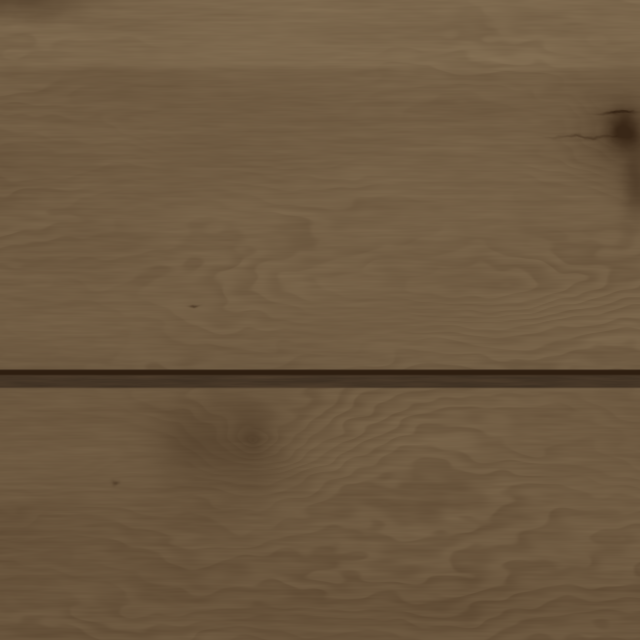
Write a three.js fragment shader that draws this texture.

```glsl
varying vec2 vUv;

const vec3 UMBER = vec3(0.38, 0.30, 0.21);
const vec3 HONEY = vec3(0.52, 0.44, 0.33);
const vec3 BARK = vec3(0.20, 0.13, 0.07);
const vec3 GROOVE_FLOOR = vec3(0.27, 0.21, 0.15);
const float GROOVE_LOW = 0.394;
const float GROOVE_LIP = 0.414;
const float GROOVE_HIGH = 0.422;
const vec2 SWIRL_KNOT = vec2(0.395, 0.31);
const vec2 EDGE_KNOT = vec2(0.975, 0.795);

vec2 gradientAt(vec2 cell) {
  float angle = 6.2832 * fract(sin(dot(cell, vec2(127.1, 311.7))) * 43758.5);
  return vec2(cos(angle), sin(angle));
}

float gradientNoise(vec2 p) {
  vec2 i = floor(p);
  vec2 f = p - i;
  vec2 u = f * f * f * (f * (f * 6.0 - 15.0) + 10.0);
  vec2 e = vec2(1.0, 0.0);
  float low = mix(dot(gradientAt(i), f), dot(gradientAt(i + e.xy), f - e.xy), u.x);
  float high = mix(dot(gradientAt(i + e.yx), f - e.yx), dot(gradientAt(i + e.xx), f - e.xx), u.x);
  return mix(low, high, u.y);
}

float fbm(vec2 p) {
  float sum = 0.0;
  float amplitude = 0.6;
  for (int octave = 0; octave < 4; octave++) {
    sum += amplitude * gradientNoise(p);
    p = p * 2.03 + 17.3;
    amplitude *= 0.48;
  }
  return sum;
}

float blob(vec2 p, vec2 centre, vec2 size) {
  vec2 d = (p - centre) / size;
  return exp(-dot(d, d));
}

float cone(vec2 p, vec2 centre, vec2 size) {
  return exp(-length((p - centre) / size));
}

float band(float y, float low, float high, float soft) {
  return smoothstep(low - soft, low + soft, y) * (1.0 - smoothstep(high - soft, high + soft, y));
}

// Height whose contours are the growth rings
float growthField(vec2 p, vec2 offset) {
  float field = 28.0 * p.y + 5.0 * fbm(p * vec2(2.4, 6.0) + offset);
  field += 5.0 * blob(p, vec2(0.76, 0.545), vec2(0.30, 0.055));
  field += 4.0 * blob(p, vec2(0.36, 0.79), vec2(0.22, 0.050));
  field += 3.0 * blob(p, vec2(0.08, 0.275), vec2(0.10, 0.040));
  field += 9.0 * cone(p, SWIRL_KNOT, vec2(0.12, 0.085));
  field += 5.0 * cone(p, EDGE_KNOT, vec2(0.07, 0.080));
  return field + 0.5 * gradientNoise(p * vec2(22.0, 45.0));
}

float ringLines(float field) {
  float phase = fract(field);
  return smoothstep(0.1, 0.8, phase) * (1.0 - smoothstep(0.8, 1.0, phase));
}

// Lightness from umber at 0 to honey at 1
float woodTone(vec2 p, float upper) {
  vec2 offset = vec2(3.7, 9.2) * upper;
  float tone = mix(0.26 + 0.40 * p.y, 0.49, upper);
  tone += 0.20 * smoothstep(0.885, 0.90, p.y);
  tone -= 0.06 * band(p.y, 0.672, 0.893, 0.006);
  tone -= 0.07 * (1.0 - smoothstep(0.205, 0.222, p.y));
  tone += 0.10 * (smoothstep(0.0, 0.45, p.x) - 0.5);
  tone += 0.28 * fbm(p * vec2(2.5, 9.0) + offset + 31.0);
  float figure = smoothstep(-0.25, 0.35, fbm(p * vec2(2.0, 4.0) + offset + 5.0));
  figure += 0.5 * blob(p, SWIRL_KNOT + vec2(0.08, 0.0), vec2(0.26, 0.10));
  tone -= 0.25 * figure * (ringLines(growthField(p, offset)) - 0.35);
  tone += 0.22 * fbm(p * vec2(5.0, 110.0) + offset);
  return tone + 0.10 * gradientNoise(p * vec2(24.0, 240.0));
}

// Knots, cracks and pin marks
float stain(vec2 p) {
  vec2 q = p + 0.012 * vec2(fbm(p * 24.0), fbm(p * 24.0 + 40.0));
  float amount = 0.42 * cone(q, SWIRL_KNOT, vec2(0.045, 0.060));
  amount += 0.26 * blob(q, vec2(0.30, 0.305), vec2(0.065, 0.060));
  amount += 0.72 * blob(q, EDGE_KNOT, vec2(0.026, 0.030));
  amount += 0.42 * blob(q, vec2(0.995, 0.71), vec2(0.022, 0.055));
  amount += 0.25 * blob(q, EDGE_KNOT, vec2(0.075, 0.080));
  amount += 0.55 * blob(q, vec2(0.965, 0.823), vec2(0.026, 0.0025));
  amount += 0.35 * blob(q, vec2(0.915, 0.786), vec2(0.045, 0.0025));
  amount += 0.50 * blob(q, vec2(0.303, 0.523), vec2(0.008, 0.0025));
  amount += 0.40 * blob(q, vec2(0.182, 0.247), vec2(0.006, 0.0045));
  amount += 0.40 * blob(q, vec2(0.03, 1.01), vec2(0.10, 0.035));
  return clamp(amount, 0.0, 0.9);
}

void main() {
  vec2 p = vUv;
  float upper = step(GROOVE_LIP, p.y);
  vec3 colour = mix(UMBER, HONEY, woodTone(p, upper));
  colour = mix(colour, BARK, stain(p));

  // Soft shade beside the joint, then its floor and shadowed lip
  colour *= 1.0 - 0.10 * exp(-abs(p.y - GROOVE_LIP) / 0.014);
  float floorGrain = 1.0 + 0.25 * fbm(p * vec2(9.0, 130.0));
  colour = mix(colour, GROOVE_FLOOR * floorGrain, band(p.y, GROOVE_LOW, GROOVE_HIGH, 0.002));
  colour = mix(colour, BARK * 0.9, band(p.y, GROOVE_LIP, GROOVE_HIGH, 0.002));
  gl_FragColor = vec4(colour, 1.0);
}
```
